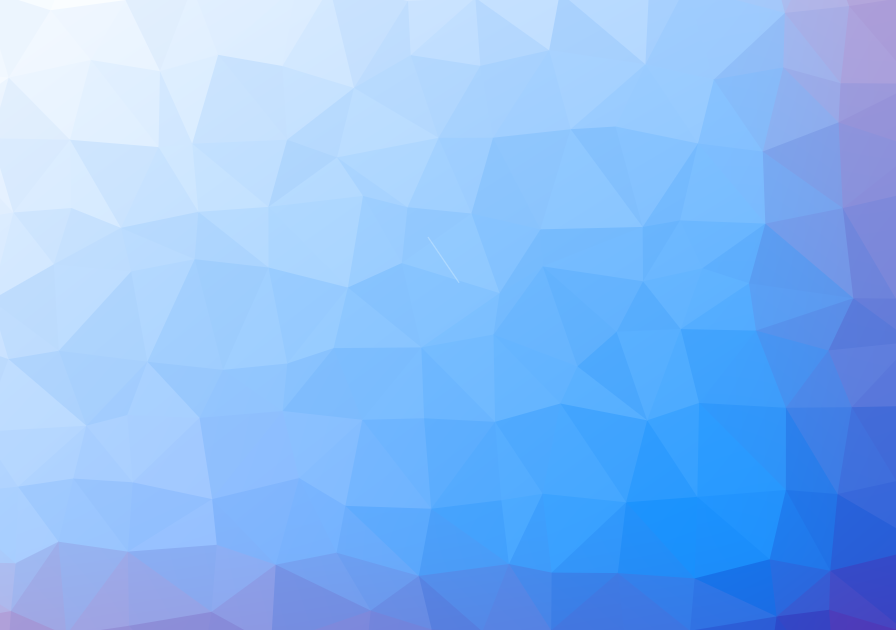
This background is drawn by a Shadertoy shader. Its source:

```glsl
// Low-poly mesh of soft facets fading from white through sky blue to violet edges.

const float ROWS = 9.0; // mesh cells over the canvas height

vec2 hash2(vec2 p) {
    vec3 q = fract(p.xyx * vec3(0.1031, 0.1030, 0.0973));
    q += dot(q, q.yzx + 33.33);
    return fract((q.xx + q.yz) * q.zy);
}

// Jittered mesh corner, in cell units
vec2 meshVertex(vec2 id) {
    return id + 0.6 * (hash2(id + 17.0) - 0.5);
}

// Smooth colour field; uv runs from 0 to 1 with its origin at the lower left
vec3 backdrop(vec2 uv) {
    float u = uv.x, v = 1.0 - uv.y;
    vec3 color = vec3(1.0 - 0.43 * (u + v) - 0.3 * u * v,
                      1.0 - 0.23 * (u + v) - 0.07 * u * v, 1.0);
    color = min(color, vec3(0.95, 0.975, 1.0));

    // Lavender warmth at the lower left
    vec2 offset = (vec2(u, v) - vec2(0.28, 0.8)) / vec2(0.2, 0.16);
    color.r += 0.08 * exp(-dot(offset, offset));

    // Violet shade along the right and bottom edges
    float edge = smoothstep(0.8, 1.0, u) + smoothstep(0.82, 1.04, v);
    return color + edge * vec3(0.13 + 0.1 * u * v, -0.14, -0.15);
}

// Signed distance to the line a-b, positive on its left
float leftOf(vec2 p, vec2 a, vec2 b) {
    vec2 e = b - a, d = p - a;
    return (e.x * d.y - e.y * d.x) / length(e);
}

// Adds one facet's colour, weighted by its coverage of the pixel
void addFacet(inout vec4 sum, vec2 p, vec2 a, vec2 b, vec2 c) {
    float inside = min(leftOf(p, a, b), min(leftOf(p, b, c), leftOf(p, c, a)));
    float coverage = clamp(0.5 + inside * iResolution.y / ROWS, 0.0, 1.0);
    if (coverage <= 0.0) return;
    vec2 center = (a + b + c) / 3.0;
    vec2 uv = mix(center, p, 0.2) / ROWS * vec2(iResolution.y / iResolution.x, 1.0);
    float shade = 0.05 * (hash2(floor(center * 40.0)).x - 0.5);
    vec3 color = backdrop(uv) + shade * vec3(1.3, 0.8, 0.3);
    sum += coverage * vec4(color, 1.0);
}

void mainImage(out vec4 fragColor, in vec2 fragCoord) {
    vec2 p = fragCoord / iResolution.y * ROWS;
    vec4 sum = vec4(0.0);

    // Split each nearby cell along its shorter diagonal
    for (int y = -1; y <= 1; y++)
    for (int x = -1; x <= 1; x++) {
        vec2 id = floor(p) + vec2(x, y);
        vec2 a = meshVertex(id), b = meshVertex(id + vec2(1, 0));
        vec2 c = meshVertex(id + vec2(1, 1)), d = meshVertex(id + vec2(0, 1));
        if (distance(a, c) < distance(b, d)) {
            addFacet(sum, p, a, b, c);
            addFacet(sum, p, a, c, d);
        } else {
            addFacet(sum, p, a, b, d);
            addFacet(sum, p, b, c, d);
        }
    }
    vec3 color = sum.rgb / max(sum.a, 0.001);

    // Fine pale sliver near the center
    float aspect = iResolution.x / iResolution.y;
    vec2 start = vec2(0.478 * aspect, 0.623), end = vec2(0.512 * aspect, 0.552);
    vec2 q = fragCoord / iResolution.y - start, along = end - start;
    float t = clamp(dot(q, along) / dot(along, along), 0.0, 1.0);
    float gap = length(q - along * t);
    float sliver = clamp(0.5 + (0.001 - gap) * iResolution.y, 0.0, 1.0);
    color = mix(color, vec3(0.85, 0.94, 1.0), 0.4 * sliver);

    fragColor = vec4(clamp(color, 0.0, 1.0), 1.0);
}
```
